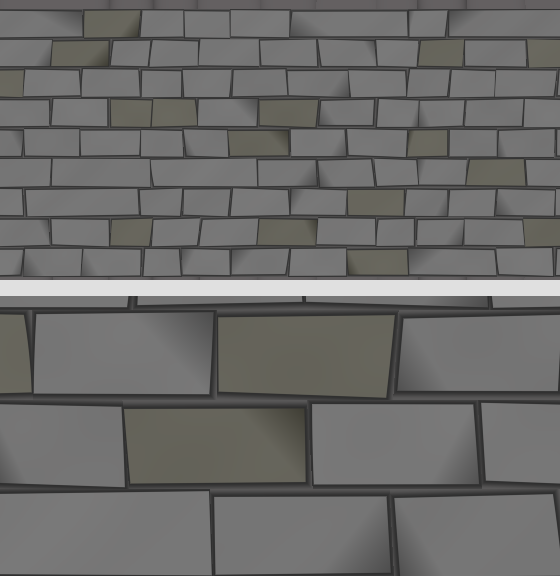
Top: the whole. Bottom: its middle third, enlarged.
A Shadertoy shader for this texture:

```glsl
// Grey stone wall: nine courses of chipped, slightly skewed bricks with dark bevelled joints.

#define COURSES 9.0        // full courses on the canvas
#define WALL_TOP 0.969     // upper edge of the first course
#define COURSE_H 0.1065    // height of one course, joint included
#define PITCH 0.190        // mean brick length
#define FIRST_JOINT 0.0896 // offset of the first upright joint
#define BOND_SHIFT 0.109   // shift of every second course
#define DROP_RATE 0.09     // share of joints left out, giving long bricks
#define TAN_RATE 0.20      // share of tan bricks
#define CHIP_RATE 0.40     // share of bricks with a sloping corner

const vec3 STONE  = vec3(0.462, 0.461, 0.461);
const vec3 TAN    = vec3(0.402, 0.396, 0.360);
const vec3 MORTAR = vec3(0.392, 0.378, 0.382);
const vec3 SHADOW = vec3(0.180, 0.180, 0.180);
const vec3 BEVEL  = vec3(0.350, 0.345, 0.345);

// Four random values for a cell
vec4 hash4(vec2 cell) {
    vec4 n = vec4(dot(cell, vec2(127.1, 311.7)), dot(cell, vec2(269.5, 183.3)),
                  dot(cell, vec2(419.2, 371.9)), dot(cell, vec2(83.7, 247.3)));
    return fract(sin(n) * 43758.5);
}

bool isDropped(float k, float row) {
    return hash4(vec2(k, row)).x < DROP_RATE;
}

// Position of upright joint k; v runs from 0 to 1 up the course
float jointX(float k, float row, float v) {
    vec4 h = hash4(vec2(k, row));
    float t = k * 6.28319 / 5.0;
    float rhythm = 0.0286 * sin(t - 0.45) + 0.0086 * sin(2.0 * t + 2.34);
    float skew = 0.018 * (h.y - 0.5) * (v - 0.5) + 0.012 * (h.z - 0.5);
    return FIRST_JOINT + k * PITCH + rhythm + skew - BOND_SHIFT * mod(row, 2.0);
}

// Soft unevenness from layered sines
float mottle(vec2 p) {
    return sin(p.x * 23.0 + 3.0 * sin(p.y * 11.0)) + 0.6 * sin(p.y * 41.0 - p.x * 37.0);
}

void mainImage(out vec4 fragColor, in vec2 fragCoord) {
    vec2 p = fragCoord / iResolution.xy * vec2(2.0, 1.0);
    float pixel = 1.0 / iResolution.y;

    // Course and height within it
    float depth = (WALL_TOP - p.y) / COURSE_H;
    float row = floor(depth);
    float v = 1.0 - fract(depth);

    // Nearest kept joints to the left and right
    float k = floor((p.x - FIRST_JOINT + BOND_SHIFT * mod(row, 2.0)) / PITCH) + 1.0;
    for (int i = 0; i < 5; i++) {
        if (jointX(k, row, v) <= p.x && !isDropped(k, row)) break;
        k -= 1.0;
    }
    float kRight = k + 1.0;
    for (int i = 0; i < 4; i++) {
        if (!isDropped(kRight, row)) break;
        kRight += 1.0;
    }
    float left = jointX(k, row, v);
    float right = jointX(kRight, row, v);
    float u = (p.x - left) / (right - left);

    // Plain mortar bands above and below the courses
    if (row < 0.0 || row >= COURSES) {
        float toJoint = min(p.x - left, right - p.x);
        float smudge = 0.35 * hash4(vec2(k, 31.0)).w * exp(-toJoint * 70.0);
        fragColor = vec4(MORTAR * (1.0 - smudge), 1.0);
        return;
    }

    // Distance to the brick face, each side set in by its own wedge
    vec4 startInset = hash4(vec2(k, row + 40.0));
    vec4 endInset = hash4(vec2(k, row + 80.0));
    vec4 inset = mix(startInset, endInset, vec4(v, v, u, u));
    vec2 sides = 0.001 + 0.010 * inset.xy * inset.xy;
    vec2 beds = 0.002 + 0.009 * inset.zw;
    float across = min(p.x - left - sides.x, right - p.x - sides.y);
    float upright = min(v * COURSE_H - beds.x, (1.0 - v) * COURSE_H - beds.y);
    float face = min(across, upright);

    // Face colour, with a sloping corner on some bricks
    vec4 look = hash4(vec2(k, row + 120.0));
    vec4 chip = hash4(vec2(k, row + 160.0));
    vec3 stone = look.x < TAN_RATE ? TAN : STONE;
    vec2 corner = abs(vec2(u, v) - step(0.5, chip.xy));
    float slope = max(1.0 - corner.x / (0.15 + 0.35 * chip.z) - corner.y / 1.05, 0.0);
    stone -= 0.17 * slope * step(look.y, CHIP_RATE);
    stone += 0.004 * mottle(p) + 0.016 * (look.z - 0.5);

    // Joints: darkest against the face, lighter on the outer bevel
    vec3 joint = mix(SHADOW, BEVEL, smoothstep(0.0, 0.010, -face));

    float cover = smoothstep(-0.7 * pixel, 0.7 * pixel, face);
    fragColor = vec4(mix(joint, stone, cover), 1.0);
}
```
